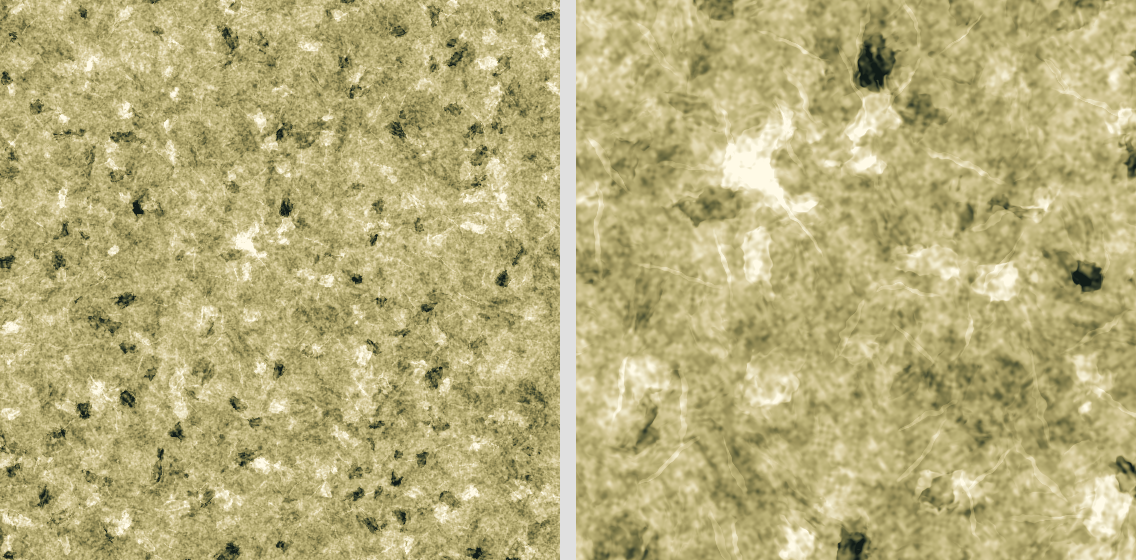
Left, the full canvas; right, a detail of the centre.
Reproduce this texture procedurally as a Shadertoy shader.

```glsl
// Mottled olive and cream stone: ragged fibrous flakes are scattered over cloudy
// noise, then dark pits, pale chips, thin threads and fine grain are added.
// The summed tone picks a colour from a ramp running from near black to cream.

vec3 hash3(vec2 p) {
    vec3 q = fract(p.xyx * vec3(0.1031, 0.1030, 0.0973));
    q += dot(q, q.yxz + 33.33);
    return fract((q.xxy + q.yzz) * q.zyx);
}

float noise(vec2 p) {
    vec2 cell = floor(p);
    vec2 f = fract(p);
    f = f * f * (3.0 - 2.0 * f);
    float low = mix(hash3(cell).x, hash3(cell + vec2(1, 0)).x, f.x);
    float high = mix(hash3(cell + vec2(0, 1)).x, hash3(cell + vec2(1, 1)).x, f.x);
    return mix(low, high, f.y);
}

// Fractal noise centred on zero
float fbm(vec2 p) {
    float sum = 0.0;
    float weight = 0.5;
    for (int i = 0; i < 4; i++) {
        sum += weight * (noise(p) - 0.5);
        p = mat2(1.6, 1.2, -1.2, 1.6) * p + 17.3;
        weight *= 0.6;
    }
    return sum;
}

mat2 rotation(float angle) {
    float c = cos(angle), s = sin(angle);
    return mat2(c, -s, s, c);
}

// One ragged flake per cell; x is its signed tone with fibres, y its coverage
vec2 flakes(vec2 p, float seed, vec2 size, float share, float ragged) {
    vec2 cell = floor(p);
    float wobble = ragged * fbm(p * 2.7 + seed);
    vec2 result = vec2(0);
    for (int y = -1; y <= 1; y++) {
        for (int x = -1; x <= 1; x++) {
            vec2 id = cell + vec2(x, y);
            vec3 place = hash3(id + seed);
            vec3 look = hash3(id + seed + 57.0);
            if (place.z > share) continue;
            vec2 q = rotation(6.2832 * look.x) * (p - id - 0.2 - 0.6 * place.xy);
            float fibre = noise(q * vec2(3.0, 15.0) + look.xy * 90.0) - 0.5;
            float reach = length(q / (size * mix(0.65, 1.1, look.z))) + wobble;
            float mask = 1.0 - smoothstep(0.7, 1.05, reach + 0.5 * fibre);
            result = mix(result, vec2(2.0 * look.y - 1.0 + 1.4 * fibre, 1.0 + 0.9 * fibre), mask);
        }
    }
    return result;
}

vec3 stoneColour(float tone) {
    vec3 ramp[8] = vec3[8](
        vec3(0.07, 0.11, 0.09), vec3(0.24, 0.27, 0.18),
        vec3(0.45, 0.44, 0.26), vec3(0.62, 0.58, 0.36),
        vec3(0.74, 0.70, 0.47), vec3(0.84, 0.79, 0.60),
        vec3(0.92, 0.89, 0.76), vec3(1.00, 0.98, 0.90));
    vec3 colour = ramp[0];
    for (int i = 0; i < 7; i++) {
        colour = mix(colour, ramp[i + 1], clamp(tone + 1.0 - float(i), 0.0, 1.0));
    }
    return colour;
}

void mainImage(out vec4 fragColor, in vec2 fragCoord) {
    vec2 p = fragCoord / iResolution.y;
    vec2 warped = p + 0.012 * vec2(fbm(p * 40.0), fbm(p * 40.0 + 71.0));

    // Cloudy ground with crumbly detail
    float tone = 2.85 + 1.6 * fbm(p * 11.0 + 5.0);
    float crumbs = fbm(warped * 58.0 + 31.0);
    tone += 2.5 * crumbs;

    // Broad and small fibrous flakes
    tone += 0.95 * flakes(warped * 15.0, 11.0, vec2(0.62, 0.45), 0.9, 1.8).x;
    tone += 0.85 * flakes(warped * 31.0, 137.0, vec2(0.6, 0.36), 0.8, 1.8).x;

    // Dark pits and pale chips
    float pits = flakes(warped * 23.0, 271.0, vec2(0.45, 0.28), 0.2, 2.2).y;
    float chips = flakes(warped * 21.0, 389.0, vec2(0.5, 0.27), 0.25, 2.2).y;
    tone -= pits * (2.0 - 2.0 * crumbs);
    tone += chips * (1.6 + 1.5 * crumbs);

    // Thin pale threads
    tone += 0.9 * flakes(warped * 27.0, 503.0, vec2(0.75, 0.055), 0.5, 1.2).y;

    // Fine grain
    tone += 1.3 * (noise(p * 190.0) - 0.5);
    tone += 1.7 * (noise(rotation(0.6) * p * 370.0 + 9.0) - 0.5);

    fragColor = vec4(stoneColour(tone), 1.0);
}
```
